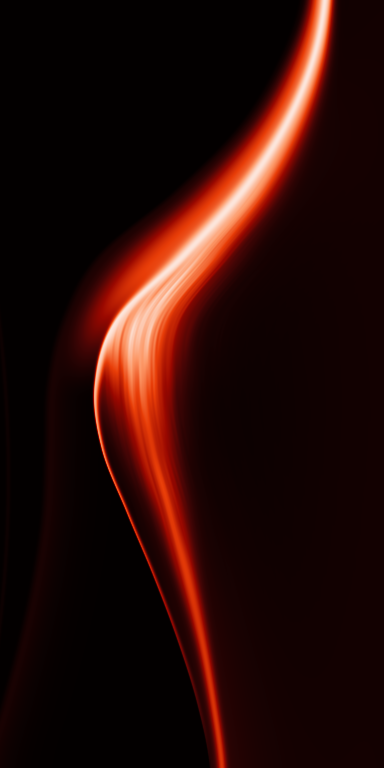
Reproduce this background procedurally as a Shadertoy shader.

```glsl
float hash(vec2 p) {
    vec3 q = fract(vec3(p.xyx) * 0.1031);
    q += dot(q, q.yzx + 33.33);
    return fract((q.x + q.y) * q.z);
}

float noise(vec2 p) {
    vec2 cell = floor(p), f = fract(p);
    f = f * f * (3.0 - 2.0 * f);
    return mix(mix(hash(cell), hash(cell + vec2(1, 0)), f.x),
               mix(hash(cell + vec2(0, 1)), hash(cell + vec2(1, 1)), f.x), f.y);
}

// Smooth curve x(y) through evenly spaced heights
float spline(float knots[13], float y) {
    float s = clamp(y, 0.0, 0.9999) * 12.0;
    int i = int(s);
    float t = fract(s);
    float a = knots[max(i - 1, 0)], b = knots[i];
    float c = knots[i + 1], d = knots[min(i + 2, 12)];
    return b + 0.5 * t * (c - a + t * (2.0 * a - 5.0 * b + 4.0 * c - d
             + t * (3.0 * (b - c) + d - a)));
}

float bell(float x, float width) {
    return exp(-x * x / (width * width));
}

// Black through red and orange to white
vec3 heatColor(float heat) {
    float h = heat * 4.0;
    vec3 color = mix(vec3(0.01, 0.0, 0.0), vec3(0.27, 0.02, 0.02), clamp(h, 0.0, 1.0));
    color = mix(color, vec3(0.60, 0.03, 0.0), clamp(h - 1.0, 0.0, 1.0));
    color = mix(color, vec3(0.91, 0.24, 0.03), clamp(h - 2.0, 0.0, 1.0));
    color = mix(color, vec3(0.99, 0.60, 0.41), clamp(h - 3.0, 0.0, 1.0));
    return mix(color, vec3(0.99, 0.90, 0.86), clamp(h - 4.0, 0.0, 1.0));
}

void mainImage(out vec4 fragColor, in vec2 fragCoord) {
    vec2 p = fragCoord / iResolution.xy;
    float pixel = 1.0 / iResolution.x;

    float ridge = spline(float[13](0.549, 0.516, 0.464, 0.401, 0.331, 0.266, 0.249,
                                   0.305, 0.477, 0.630, 0.740, 0.812, 0.846), p.y);
    float veil = spline(float[13](-0.036, 0.010, 0.055, 0.091, 0.115, 0.122, 0.128,
                                  0.167, 0.260, 0.458, 0.625, 0.729, 0.789), p.y);
    float band = spline(float[13](0.578, 0.556, 0.526, 0.487, 0.443, 0.396, 0.372,
                                  0.390, 0.520, 0.659, 0.760, 0.825, 0.852), p.y);
    float fromRidge = p.x - ridge, fromVeil = p.x - veil, fromBand = p.x - band;

    // Veil on the left, with a dim outer rim
    float across = clamp(fromVeil / (ridge - veil), 0.0, 1.0);
    float left = 0.76 * smoothstep(0.0, 0.75, across) * smoothstep(0.48, 0.66, p.y);
    left += 0.11 * smoothstep(-0.015, 0.015, fromVeil) * exp(-max(fromVeil, 0.0) / 0.05);
    left += 0.04 * bell(p.x - 0.022 + 0.6 * (p.y - 0.38) * (p.y - 0.38), 0.006);

    // Glowing band, inner sheet and long tail on the right
    float bandWidth = 0.012 + 0.075 * bell(p.y - 0.58, 0.26);
    float right = (0.53 + 0.27 * smoothstep(0.4, 0.58, p.y)) * bell(fromBand, bandWidth);
    right += 0.6 * exp(-max(fromRidge, 0.0) * 11.0) * bell(p.y - 0.56, 0.07);
    right += 0.16 * exp(-abs(fromBand) / 0.11) * smoothstep(1.0, 0.6, p.y);

    // Fine fibres that follow the band
    float fibres = 0.6 * noise(vec2(fromBand * 70.0, p.y * 9.0))
                 + 0.4 * noise(vec2(fromBand * 170.0 + 9.0, p.y * 16.0));
    right *= 1.0 + 0.4 * (fibres - 0.5) * smoothstep(0.1, 0.4, p.y) * smoothstep(0.85, 0.6, p.y);
    right += 0.06 * smoothstep(0.4, 1.0, p.x);

    // White-hot ridge, crisp on its lower left side
    float heat = mix(left, right, smoothstep(-pixel, pixel, fromRidge));
    float coreWidth = 0.006 + 0.022 * bell(p.y - 0.68, 0.15) + 0.008 * smoothstep(0.6, 0.9, p.y);
    if (fromRidge < 0.0) coreWidth *= mix(0.4, 1.0, smoothstep(0.55, 0.7, p.y));
    float peak = min(0.1 + 2.05 * p.y, 1.25);
    heat = mix(heat, max(heat, peak), bell(fromRidge, max(coreWidth, pixel)));

    fragColor = vec4(heatColor(heat), 1.0);
}
```
